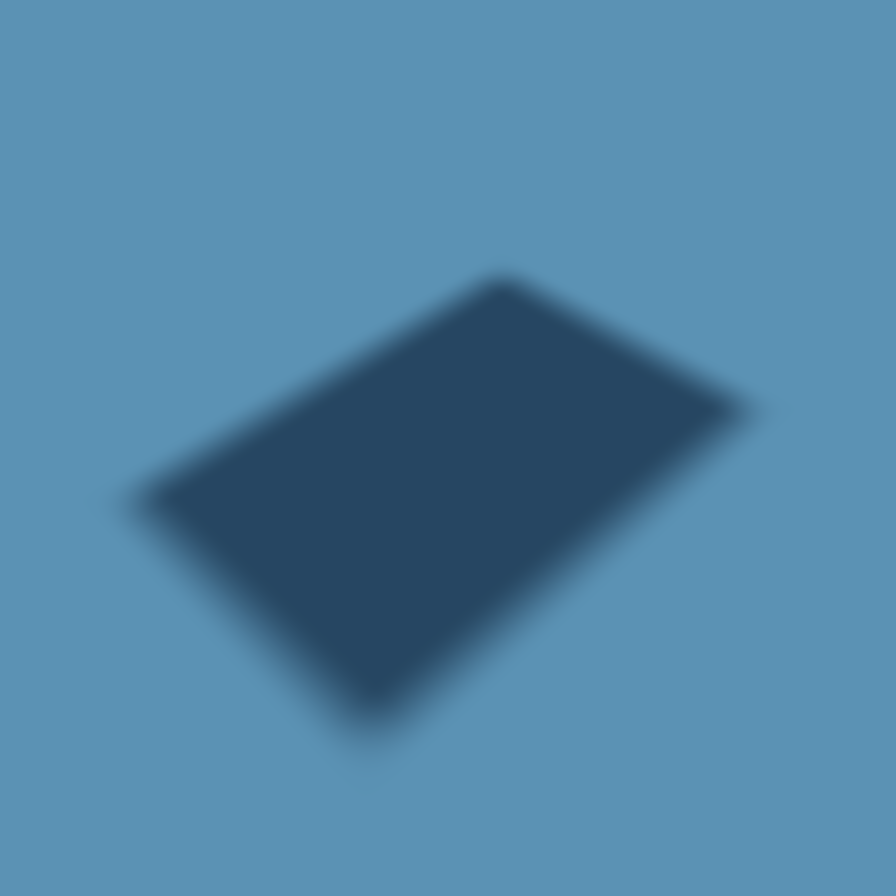
This background is drawn by a WebGL 1 fragment shader. Its source:

```glsl
precision highp float;
// A soft dark rectangle lying in perspective on a plain blue ground.

uniform vec2 u_resolution;

#define GROUND_COLOR vec3(0.355, 0.571, 0.704)
#define PANEL_COLOR  vec3(0.150, 0.276, 0.383)
#define LEFT_CORNER   vec2(0.143, 0.444)
#define TOP_CORNER    vec2(0.560, 0.695)
#define RIGHT_CORNER  vec2(0.840, 0.544)
#define BOTTOM_CORNER vec2(0.414, 0.173)
// Half-width of the blur, as a share of the panel's length and breadth
#define BLUR vec2(0.070, 0.100)

// Signed side of p relative to the line through a and b
float side(vec2 p, vec2 a, vec2 b) {
    vec2 edge = b - a;
    vec2 offset = p - a;
    return offset.x * edge.y - offset.y * edge.x;
}

// Projective panel coordinates: xy / z runs from 0 to 1 inside the quad a, b, c, d
vec3 panelCoords(vec2 p, vec2 a, vec2 b, vec2 c, vec2 d) {
    float farScale = side(a, c, d) / side(a, b, c);
    float nearScale = side(b, c, d) / side(b, d, a);
    float sideScale = nearScale * side(c, d, a) / side(c, a, b);
    float u = nearScale * side(p, d, a);
    float v = sideScale * side(p, a, b);
    return vec3(u, v, u + farScale * side(p, b, c));
}

// Blurred box over the unit square
float softBox(vec2 uv) {
    vec2 inset = 0.5 - abs(uv - 0.5);
    vec2 cover = smoothstep(-BLUR, BLUR, inset);
    return cover.x * cover.y;
}

void main() {
    // Square coordinates centred on the canvas
    float size = min(u_resolution.x, u_resolution.y);
    vec2 p = (gl_FragCoord.xy - 0.5 * u_resolution) / size + 0.5;

    // Perspective panel, hidden beyond its horizon
    vec3 q = panelCoords(p, LEFT_CORNER, TOP_CORNER, RIGHT_CORNER, BOTTOM_CORNER);
    float shade = q.z > 0.0 ? softBox(q.xy / q.z) : 0.0;

    gl_FragColor = vec4(mix(GROUND_COLOR, PANEL_COLOR, shade), 1.0);
}
```
